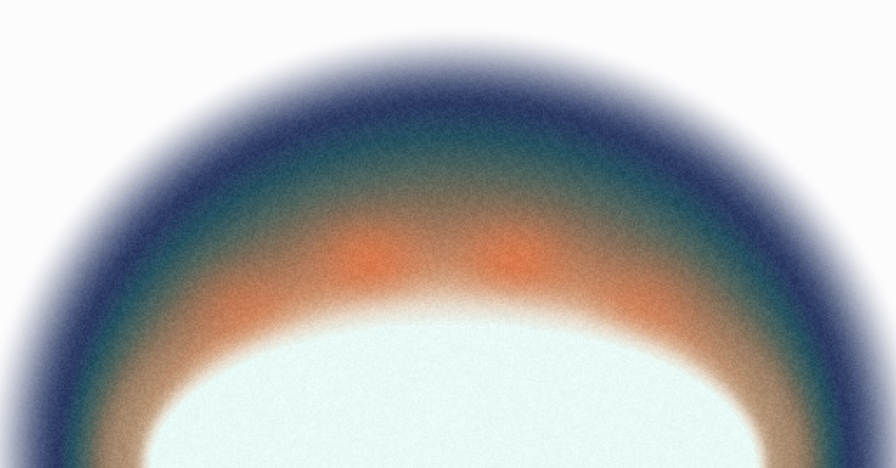
Write a Shadertoy shader that draws this background.

```glsl
// A soft, grainy arch of light: a pale core, an orange inner glow, then green
// and navy bands that fade into white. Two ellipses bound the arch; a colour
// ramp runs between them along each ray, with mirrored warm lobes on top.

// Lengths are in canvas heights, measured from the middle of the lower edge.
const vec2 ARCH_CENTRE = vec2(0.012, 0.0);
const vec2 OUTER_RADII = vec2(0.845, 0.776);
const vec2 INNER_RADII = vec2(0.650, 0.316);
const float HALO_WIDTH = 0.175;
const float LOBE_AXIS = -0.012;
const vec2 LOBE_SIZE = vec2(0.105, 0.080);
const float GRAIN_CELLS = 268.0;
const float GRAIN_AMOUNT = 0.075;

const vec3 PAPER = vec3(0.993, 0.990, 0.993);
const vec3 CORE = vec3(0.915, 0.980, 0.965);
const vec3 ORANGE = vec3(0.870, 0.470, 0.290);
const vec3 SIDE_TAN = vec3(0.640, 0.570, 0.470);

// Ramp from the core (0) to the navy rim (1).
const int STOPS = 9;
const float STOP_AT[STOPS] = float[](-0.03, 0.07, 0.16, 0.26, 0.41, 0.57, 0.71, 0.85, 1.0);
const vec3 STOP_COLOR[STOPS] = vec3[](
    CORE,
    vec3(0.91, 0.86, 0.80),
    vec3(0.85, 0.69, 0.57),
    vec3(0.77, 0.55, 0.41),
    vec3(0.64, 0.47, 0.36),
    vec3(0.47, 0.42, 0.35),
    vec3(0.30, 0.39, 0.37),
    vec3(0.15, 0.32, 0.38),
    vec3(0.17, 0.23, 0.40));

float hash(vec2 p) {
    return fract(sin(dot(p, vec2(12.9898, 78.233))) * 43758.5453);
}

float valueNoise(vec2 p) {
    vec2 cell = floor(p);
    vec2 f = smoothstep(0.0, 1.0, p - cell);
    float low = mix(hash(cell), hash(cell + vec2(1.0, 0.0)), f.x);
    float high = mix(hash(cell + vec2(0.0, 1.0)), hash(cell + 1.0), f.x);
    return mix(low, high, f.y);
}

vec3 ramp(float t) {
    vec3 color = STOP_COLOR[0];
    for (int i = 1; i < STOPS; i++) {
        float k = clamp((t - STOP_AT[i - 1]) / (STOP_AT[i] - STOP_AT[i - 1]), 0.0, 1.0);
        color = mix(color, STOP_COLOR[i], k);
    }
    return color;
}

// Two lobes on each side of the axis, the outer one lower and weaker.
float warmLobes(vec2 p) {
    vec2 mirrored = vec2(abs(p.x - LOBE_AXIS), p.y);
    float glow = 0.0;
    for (int i = 0; i < 2; i++) {
        float n = float(i);
        vec2 d = (mirrored - vec2(0.155 + 0.270 * n, 0.440 - 0.095 * n)) / LOBE_SIZE;
        glow += (0.85 - 0.40 * n) * exp(-dot(d, d));
    }
    return min(glow, 1.0);
}

void mainImage(out vec4 fragColor, in vec2 fragCoord) {
    vec2 p = (fragCoord - vec2(0.5 * iResolution.x, 0.0)) / iResolution.y;

    // Distance along the ray, and where that ray meets each ellipse
    vec2 ray = p - ARCH_CENTRE;
    float r = max(length(ray), 0.0001);
    vec2 dir = ray / r;
    float inner = 1.0 / length(dir / INNER_RADII);
    float outer = 1.0 / length(dir / OUTER_RADII);
    float t = (r - inner) / (outer - inner);

    // Banded arch, duller toward the feet
    vec3 color = ramp(t);
    float warmBand = smoothstep(0.0, 0.2, t) * (1.0 - smoothstep(0.3, 0.7, t));
    float side = smoothstep(0.45, 0.75, abs(p.x));
    color = mix(color, SIDE_TAN, 0.7 * side * warmBand);
    color = mix(color, ORANGE, warmLobes(p) * smoothstep(-0.02, 0.28, t));

    // Halo outside the rim
    float halo = smoothstep(-0.005, HALO_WIDTH, r - outer);
    color = mix(color, PAPER, halo);

    // Film grain, strongest on the coloured bands
    float grain = valueNoise(p * GRAIN_CELLS - 0.5) - 0.5;
    float strength = mix(0.45, 1.0, smoothstep(-0.1, 0.2, t)) * (1.0 - halo);
    color += grain * GRAIN_AMOUNT * strength;

    fragColor = vec4(clamp(color, 0.0, 1.0), 1.0);
}
```
